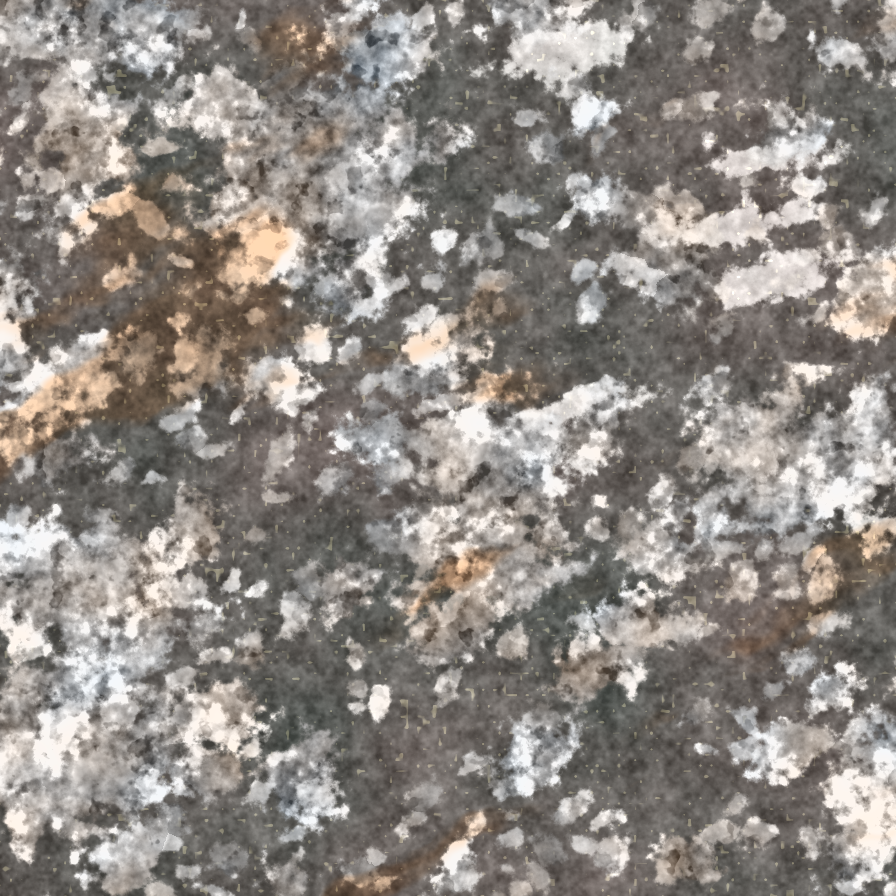
Write a WebGL 1 fragment shader that draws this texture.

```glsl
precision highp float;
uniform vec2 u_resolution;

vec2 hash2(vec2 p) {
  vec3 q = fract(p.xyx * vec3(0.1031, 0.1030, 0.0973));
  q += dot(q, q.yzx + 33.33);
  return fract((q.xx + q.yz) * q.zy);
}

mat2 rotation(float angle) {
  float c = cos(angle), s = sin(angle);
  return mat2(c, -s, s, c);
}

float noise(vec2 p) {
  vec2 i = floor(p), f = fract(p);
  f = f * f * (3.0 - 2.0 * f);
  float low = mix(hash2(i).x, hash2(i + vec2(1.0, 0.0)).x, f.x);
  float high = mix(hash2(i + vec2(0.0, 1.0)).x, hash2(i + 1.0).x, f.x);
  return mix(low, high, f.y);
}

float fbm(vec2 p) {
  float sum = 0.0, amplitude = 0.53;
  for (int i = 0; i < 4; i++) {
    sum += amplitude * noise(p);
    p = rotation(0.6) * p * 2.03 + 17.3;
    amplitude *= 0.5;
  }
  return sum;
}

// Scattered ragged grains: x is coverage, y is a random tone per grain
vec2 grains(vec2 p, float amount, float ragged, float softness) {
  vec2 cell = floor(p), best = vec2(0.0);
  for (int j = -1; j <= 1; j++) {
    for (int i = -1; i <= 1; i++) {
      vec2 id = cell + vec2(float(i), float(j));
      vec2 shape = hash2(id + 57.0), kind = hash2(id + 91.0);
      vec2 d = p - id - 0.15 - 0.7 * hash2(id);
      d = rotation(0.45 + 1.6 * (shape.x - 0.5)) * d;
      d.y *= 1.15 + 0.7 * kind.y;
      float inside = mix(0.3, 0.65, shape.y) - length(d) + ragged;
      float mask = smoothstep(-softness, softness, inside) * step(kind.x, amount);
      if (mask > best.x) best = vec2(mask, kind.y);
    }
  }
  return best;
}

void main() {
  vec2 uv = gl_FragCoord.xy / min(u_resolution.x, u_resolution.y);
  vec2 warp = vec2(fbm(uv * 13.0), fbm(uv * 13.0 + 40.0)) - 0.5;
  vec2 p = uv + 0.05 * warp;
  float mottle = fbm(uv * 34.0 + 8.0) - 0.5;
  float fine = fbm(uv * 95.0 + 3.0) - 0.5;
  float grit = noise(uv * 230.0) - 0.5;
  float drift = fbm(uv * 6.0 + 21.0) - 0.5;

  // Dark matrix
  float value = 0.395 + 0.22 * mottle + 0.26 * fine + 0.09 * grit + 0.12 * drift;

  // Large, medium and small pale grains
  vec2 large = grains(p * 4.6 + 3.0, 0.48, 0.75 * mottle + 0.3 * fine, 0.08);
  vec2 medium = grains(p * 11.0 + 19.0, 0.46, 0.5 * mottle + 0.5 * fine, 0.1);
  vec2 small = grains(p * 27.0 + 43.0, 0.36, 0.6 * fine, 0.13);
  float relief = 0.5 * mottle + 0.6 * fine + 0.1 * grit;
  value = mix(value, 0.57 + 0.14 * large.y + 1.1 * relief, 0.95 * large.x);
  value = mix(value, 0.53 + 0.28 * medium.y + relief, 0.85 * medium.x);
  value = mix(value, 0.54 + 0.36 * small.y + 0.6 * relief, 0.75 * small.x);
  float pale = max(large.x, max(medium.x, 0.7 * small.x));

  // Chalky white patches and dark pits inside the pale grains
  float chalk = smoothstep(0.53, 0.68, fbm(uv * 17.0 + 65.0) + 0.35 * fine);
  value += 0.28 * chalk * pale;
  float pits = smoothstep(0.62, 0.72, fbm(uv * 48.0 + 90.0));
  value -= 0.22 * pits * pale;

  // Thin bright streaks
  vec2 along = rotation(0.15) * p;
  vec2 streak = grains(along * vec2(5.0, 17.0) + 7.0, 0.07, 0.7 * mottle + 0.5 * fine, 0.1);
  value = mix(value, 0.92 + 0.4 * fine, 0.85 * streak.x);
  value = clamp(value, 0.24, 0.97);

  // Warm grey with pink, blue and green tints
  vec3 color = value + vec3(0.015, -0.003, -0.018);
  float tint = fbm(uv * 12.0 + 33.0) - 0.5;
  color += pale * tint * vec3(0.10, -0.02, -0.13);
  color += (1.0 - pale) * drift * vec3(0.05, -0.03, -0.03);

  // Brown stains and golden specks
  vec2 slant = rotation(0.45) * p;
  float stain = smoothstep(0.63, 0.76, fbm(slant * vec2(4.0, 11.0) + 71.0));
  color = mix(color, color * vec3(1.03, 0.86, 0.70), 0.8 * stain);
  float speck = smoothstep(0.84, 0.96, noise(uv * 165.0 + 12.0)) * (1.0 - pale);
  color += speck * vec3(0.21, 0.20, 0.14);

  gl_FragColor = vec4(clamp(color, 0.0, 1.0), 1.0);
}
```
